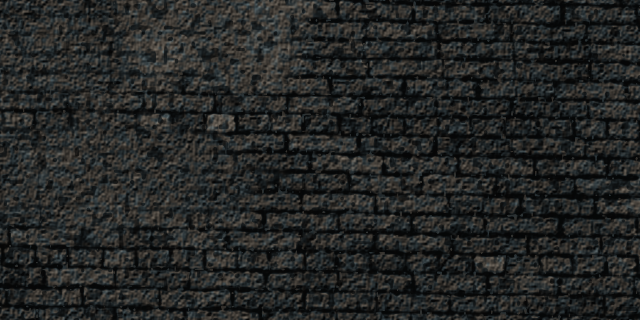
A WebGL 2 fragment shader for this texture:

```glsl
#version 300 es
precision highp float;
// Dark weathered brick wall: slightly tilted courses of long bricks, with a
// course of half-length bricks every seventh row. Black ragged joints come from
// a box distance; worn render hides some of them; embossed noise gives the grit.
uniform vec2 u_resolution;
out vec4 fragColor;

float hash(vec2 p) {
    vec3 q = fract(p.xyx * vec3(0.1031, 0.1030, 0.0973));
    q += dot(q, q.yzx + 33.33);
    return fract((q.x + q.y) * q.z);
}

float noise(vec2 p) {
    vec2 i = floor(p), f = fract(p);
    f = f * f * (3.0 - 2.0 * f);
    return mix(mix(hash(i), hash(i + vec2(1, 0)), f.x),
               mix(hash(i + vec2(0, 1)), hash(i + vec2(1, 1)), f.x), f.y);
}

float fbm(vec2 p) {
    float sum = 0.0, weight = 0.5;
    for (int i = 0; i < 4; i++) {
        sum += weight * noise(p);
        p = mat2(1.6, 1.2, -1.2, 1.6) * p + 7.3;
        weight *= 0.5;
    }
    return sum;
}

// Rough surface height, finest grains about 1/140 of the canvas height
float grit(vec2 p) {
    return 0.6 * noise(p * 135.0) + 0.5 * noise(p * 72.0 + 9.0) + 0.3 * noise(p * 30.0 + 4.0);
}

float boxDistance(vec2 p, vec2 halfSize, float radius) {
    vec2 d = abs(p) - halfSize + radius;
    return length(max(d, 0.0)) + min(max(d.x, d.y), 0.0) - radius;
}

// Soft elliptical patch with a torn outline
float patchMask(vec2 p, vec2 center, vec2 radii) {
    float r = length((p - center) / radii) + 1.1 * (fbm(p * 9.0) - 0.47);
    return 1.0 - smoothstep(0.7, 1.15, r);
}

// Sideways shift of each course, in brick lengths, from the top down
const float courseShift[17] = float[17](
    0.55, 0.93, 0.91, 0.95, 0.45, 0.91, 0.08, 0.88, 0.20,
    0.69, 0.01, 0.58, 0.08, 0.08, 0.57, 0.10, 0.51);

void main() {
    // Canvas heights, y pointing down
    vec2 p = vec2(gl_FragCoord.x, u_resolution.y - gl_FragCoord.y) / u_resolution.y;
    float pixel = 1.0 / u_resolution.y;

    // Tilted, slightly wavy courses
    vec2 wall = p;
    wall.y -= 0.0165 * (p.x - 0.94);
    wall.y += 0.008 * sin(3.14 * wall.y) - 0.002;
    wall += 0.007 * (vec2(noise(p * 13.0), noise(p * 11.0 + 40.0)) - 0.5);
    float courseHeight = 0.0606;
    float row = floor(wall.y / courseHeight);
    bool halfCourse = mod(row, 7.0) == 6.0;
    float brickLength = halfCourse ? 0.1047 : 0.232;
    float along = wall.x / brickLength - courseShift[clamp(int(row), 0, 16)];
    along += 0.10 * (noise(vec2(along * 0.9, row * 5.0 + 2.0)) - 0.5);
    vec2 brick = vec2(floor(along), row);

    // Ragged brick outline; joint width varies over the wall
    vec2 size = vec2(brickLength, courseHeight);
    vec2 local = (vec2(fract(along), fract(wall.y / courseHeight)) - 0.5) * size;
    float joint = 0.0032 + 0.0042 * noise(p * 8.0 + 21.0);
    float d = boxDistance(local, size * 0.5 - joint, 0.006);
    d += 0.010 * (noise(p * 75.0) - 0.5) + 0.005 * (noise(p * 28.0) - 0.5);
    float face = 1.0 - smoothstep(-0.003 - pixel, 0.002 + pixel, d);

    // Render smeared over the upper middle and the left side
    float topRender = patchMask(p, vec2(0.67, 0.09), vec2(0.30, 0.17));
    float leftRender = patchMask(p, vec2(0.27, 0.54), vec2(0.46, 0.19));
    float upperLeft = patchMask(p, vec2(0.15, 0.12), vec2(0.36, 0.20));
    float cover = max(max(topRender * 0.95, leftRender * 0.8), upperLeft * 0.5);
    float surface = mix(face, 1.0, cover);

    // Base tone per brick, a few pale half bricks, and broad stains
    float tone = 0.165 + 0.05 * hash(brick + 3.0);
    bool pale = (row == 6.0 && (brick.x == 4.0 || brick.x == 6.0))
             || (row == 13.0 && brick.x == 14.0);
    if (pale) tone += 0.11;
    tone = mix(tone, 0.18, cover * 0.7) + 0.05 * topRender;
    tone += 0.11 * (fbm(p * 6.0) - 0.47);
    tone *= 1.04 - 0.10 * smoothstep(1.2, 2.0, p.x) - 0.10 * smoothstep(0.7, 1.0, p.y);

    // Light from the upper left: embossed grit and lit upper brick edges
    float relief = grit(p) - grit(p - vec2(0.004, 0.006));
    float rim = smoothstep(-0.008, -0.002, d) * face * (1.0 - cover);
    tone += 0.30 * relief - 0.05 * rim * sign(local.y);
    float pits = smoothstep(0.66, 0.85, noise(p * 58.0 + 70.0));
    tone *= 1.0 - 0.55 * pits;

    // Black joints with sparse crumbs of mortar
    float crumbs = smoothstep(0.74, 0.92, noise(p * 95.0 + 15.0));
    float jointTone = 0.025 + 0.04 * max(relief, 0.0) + 0.16 * crumbs;
    tone = max(mix(jointTone, tone, surface), 0.02);

    // Cool hollows and warm high spots
    float warmth = 0.65 * noise(p * 80.0 + 33.0) + 0.35 * smoothstep(0.05, 0.28, tone);
    vec3 tint = mix(vec3(0.82, 1.02, 1.10), vec3(1.08, 1.0, 0.90), smoothstep(0.25, 0.75, warmth));
    fragColor = vec4(clamp(tone * tint, 0.0, 1.0), 1.0);
}
```
